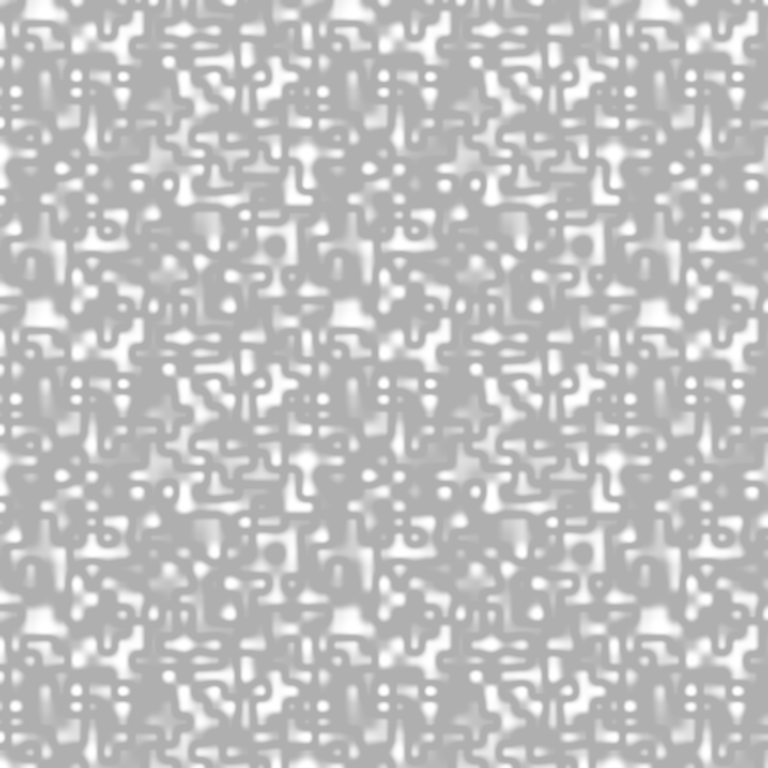
A Shadertoy shader for this texture:

```glsl
// Mottled grey and white texture: tileable value noise, folded about its middle
// so that both highs and lows turn white, leaving soft grey bands between them.
// The noise lattice wraps, so one tile repeats two and a half times each way.

const float REPEATS = 2.5;          // tiles across and down the canvas
const float CELLS_PER_TILE = 20.0;  // noise lattice cells along one tile
const float FADE_START = 0.22;      // folded noise below this is plain grey
const float FADE_END = 0.93;        // folded noise above this is plain white
const vec3 GREY = vec3(0.686);
const vec3 WHITE = vec3(1.0);

float hash(vec2 p) {
    return fract(sin(dot(p, vec2(12.9898, 78.233))) * 43758.5453);
}

// Random value at a lattice corner, wrapped at the tile edge
float corner(vec2 cell) {
    return hash(mod(cell, CELLS_PER_TILE));
}

// Value noise with smooth interpolation between the four corners
float tiledNoise(vec2 p) {
    vec2 cell = floor(p);
    vec2 f = fract(p);
    vec2 blend = f * f * (3.0 - 2.0 * f);
    float lower = mix(corner(cell), corner(cell + vec2(1.0, 0.0)), blend.x);
    float upper = mix(corner(cell + vec2(0.0, 1.0)), corner(cell + vec2(1.0, 1.0)), blend.x);
    return mix(lower, upper, blend.y);
}

void mainImage(out vec4 fragColor, in vec2 fragCoord) {
    vec2 uv = fragCoord / iResolution.y;
    float noise = tiledNoise(uv * REPEATS * CELLS_PER_TILE);

    // Fold: the mid level becomes grey bands, both extremes become patches
    float folded = abs(2.0 * noise - 1.0);
    float patchAmount = smoothstep(FADE_START, FADE_END, folded);

    fragColor = vec4(mix(GREY, WHITE, patchAmount), 1.0);
}
```
